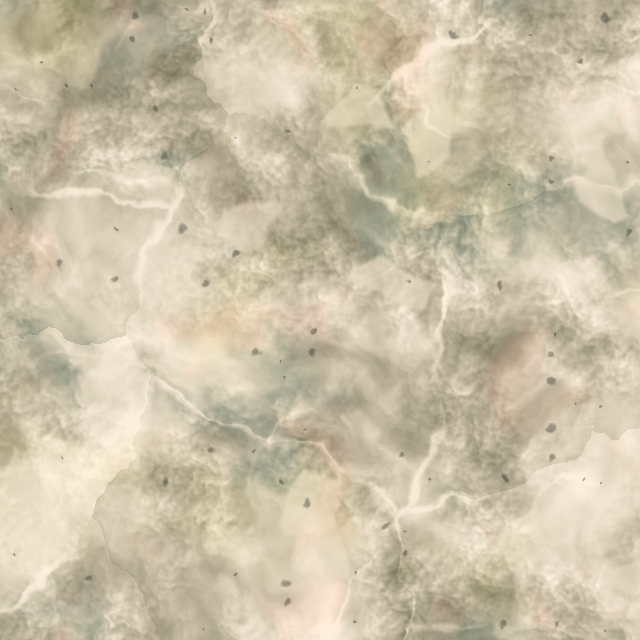
A Shadertoy shader for this texture:

```glsl
// Weathered cream marble: soft clouds, mottled grain and sage, ochre and blush
// stains, crossed by pale veins. Warped gradient noise makes the stone, and the
// borders of warped Voronoi cells make the branching veins and angular chips.

#define CLOUD_SCALE 3.6
#define CLOUD_CONTRAST 0.56
#define MOTTLE_SCALE 15.0
#define MOTTLE_CONTRAST 0.36
#define GRAIN_SCALE 75.0
#define GRAIN_CONTRAST 0.15
#define VEIN_SCALE 2.7
#define VEIN_WIDTH 0.017
#define VEIN_STRENGTH 0.12
#define CHIP_SCALE 11.0
#define SPECK_SCALE 26.0
#define BASE_TONE 0.808

const vec3 SHADOW = vec3(0.50, 0.48, 0.39);
const vec3 STONE = vec3(0.79, 0.745, 0.645);
const vec3 CREAM = vec3(0.99, 0.945, 0.87);

vec2 hash2(vec2 cell) {
    vec3 h = fract(cell.xyx * vec3(0.1031, 0.1030, 0.0973));
    h += dot(h, h.yzx + 33.33);
    return fract((h.xx + h.yz) * h.zy);
}

float cornerSlope(vec2 cell, vec2 offset) {
    float angle = 6.2832 * hash2(cell).x;
    return dot(vec2(cos(angle), sin(angle)), offset);
}

float gradientNoise(vec2 p) {
    vec2 i = floor(p), f = fract(p);
    vec2 u = f * f * f * (f * (f * 6.0 - 15.0) + 10.0);
    vec2 e = vec2(1.0, 0.0);
    return mix(mix(cornerSlope(i, f), cornerSlope(i + e, f - e), u.x),
               mix(cornerSlope(i + e.yx, f - e.yx), cornerSlope(i + 1.0, f - 1.0), u.x), u.y);
}

float fbm(vec2 p) {
    float sum = 0.0, amplitude = 0.5;
    for (int octave = 0; octave < 4; octave++) {
        sum += amplitude * gradientNoise(p);
        p = mat2(1.6, 1.2, -1.2, 1.6) * p + 17.3;
        amplitude *= 0.5;
    }
    return sum;
}

vec2 warp(vec2 p) {
    return vec2(fbm(p), fbm(p + 41.7));
}

// Returns the distance to the nearest cell border and two random values per cell
vec3 voronoi(vec2 p) {
    vec2 base = floor(p), nearest = vec2(0.0), nearestCell = base;
    float best = 1e3, border = 1e3;
    for (int y = -1; y <= 1; y++)
    for (int x = -1; x <= 1; x++) {
        vec2 cell = base + vec2(x, y);
        vec2 toSite = cell + hash2(cell) - p;
        float d = dot(toSite, toSite);
        if (d < best) { best = d; nearest = toSite; nearestCell = cell; }
    }
    for (int y = -2; y <= 2; y++)
    for (int x = -2; x <= 2; x++) {
        vec2 cell = nearestCell + vec2(x, y);
        vec2 toSite = cell + hash2(cell) - p;
        vec2 gap = toSite - nearest;
        if (dot(gap, gap) > 1e-4)
            border = min(border, dot(0.5 * (toSite + nearest), normalize(gap)));
    }
    return vec3(border, hash2(nearestCell + 71.0));
}

// Sparse soft dark dots, one candidate per grid cell
float specks(vec2 p) {
    vec2 cell = floor(p);
    vec2 rnd = hash2(cell + 9.0);
    vec2 center = 0.3 + 0.4 * hash2(cell + 5.0);
    float radius = mix(0.08, 0.24, rnd.y * rnd.y);
    return step(0.9, rnd.x) * (1.0 - smoothstep(0.3 * radius, radius, length(fract(p) - center)));
}

void mainImage(out vec4 fragColor, in vec2 fragCoord) {
    vec2 uv = fragCoord / iResolution.y + 3.0;
    vec2 flow = uv + 0.14 * warp(uv * 3.0);
    vec2 crumpled = flow + 0.035 * warp(uv * 13.0);

    // Clouds, and mottling stretched along the falling diagonal
    float cloud = fbm(crumpled * CLOUD_SCALE);
    vec2 streak = mat2(0.8, 0.75, -0.6, 0.95) * crumpled * vec2(1.0, 1.0);
    float mottle = fbm(streak * MOTTLE_SCALE);
    float grain = gradientNoise(uv * GRAIN_SCALE + 3.0 * mottle)
                + 0.5 * gradientNoise(uv * GRAIN_SCALE * 1.9);
    float rough = 1.0 - 0.65 * smoothstep(0.02, 0.22, cloud);
    float tone = BASE_TONE + CLOUD_CONTRAST * cloud
               + rough * MOTTLE_CONTRAST * mottle
               + rough * GRAIN_CONTRAST * grain * smoothstep(-0.3, 0.25, fbm(uv * 6.0 + 8.0));

    // Branching veins, with dark hems inside some of the cells
    vec3 plate = voronoi(crumpled * VEIN_SCALE);
    float presence = smoothstep(-0.08, 0.12, fbm(uv * 4.0 + 60.0));
    float width = VEIN_WIDTH * (1.0 + 2.0 * mottle);
    float vein = presence * (1.0 - smoothstep(0.3 * width, 1.7 * width, plate.x));
    tone -= 0.11 * smoothstep(0.4, 0.9, plate.y) * exp(-plate.x * 7.0);
    tone += 0.04 * presence * exp(-plate.x * 22.0);

    // Faint veinlets and a few pale angular chips
    float ridge = abs(gradientNoise(crumpled * 6.5 + 20.0));
    float veinlet = (1.0 - smoothstep(0.0, 0.05, ridge)) * smoothstep(0.0, 0.2, fbm(uv * 5.0 + 90.0));
    vec3 chip = voronoi((uv + 0.03 * warp(uv * 9.0)) * CHIP_SCALE);
    float chipMask = step(0.95, chip.y) * smoothstep(0.02, 0.14, chip.x);
    tone = mix(tone, max(tone, 0.91), 0.65 * chipMask);
    tone += VEIN_STRENGTH * vein * smoothstep(1.02, 0.8, tone) + 0.06 * veinlet;

    // Tone ramp, then broad mineral stains
    tone = clamp(tone, 0.5, 0.985);
    vec3 color = mix(SHADOW, STONE, smoothstep(0.0, 1.0, 0.5 + 0.0 * tone) * 2.0 * (tone - 0.5) / 0.29);
    color = tone > 0.79 ? mix(STONE, CREAM, (tone - 0.79) / 0.2) : color;
    float sage = smoothstep(-0.02, 0.22, fbm(flow * 4.0 + 130.0)) * smoothstep(0.9, 0.68, tone);
    float ochre = smoothstep(0.02, 0.3, fbm(flow * 2.6 + 170.0));
    float blush = smoothstep(0.08, 0.3, fbm(crumpled * 7.0 + 210.0));
    color += sage * vec3(-0.055, -0.012, 0.005);
    color += ochre * vec3(0.0, 0.0, -0.05) + blush * vec3(0.025, -0.015, -0.012);
    color *= 1.0 - 0.3 * specks(uv * SPECK_SCALE + 0.5 * warp(uv * 30.0));
    fragColor = vec4(clamp(color, 0.0, 1.0), 1.0);
}
```
